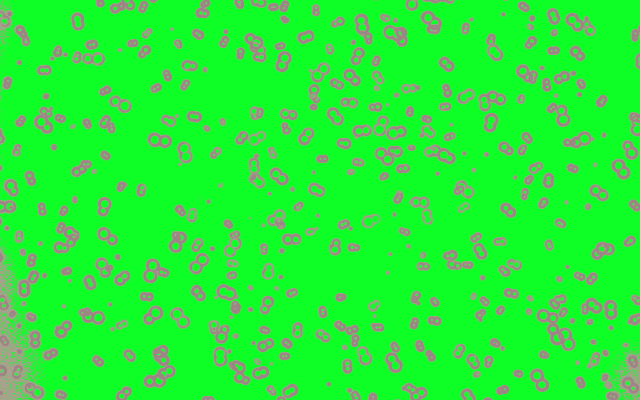
Give the GLSL for this pattern, as a WebGL 1 fragment shader.

```glsl
precision highp float;

uniform vec2 u_resolution;

// Lengths are fractions of the canvas height.
const vec3 GROUND = vec3(0.05, 1.00, 0.15);
const vec3 HALO = vec3(0.66, 0.63, 0.55);
const vec3 CORE = vec3(0.62, 0.52, 0.52);
const float GRAIN_CELL = 0.058;
const float GRAIN_FILL = 0.66;
const vec2 GRAIN_RADIUS = vec2(0.0062, 0.0145);
const float DOT_CELL = 0.05;
const float DOT_FILL = 0.24;
const vec2 DOT_RADIUS = vec2(0.0008, 0.0045);
const float RIM_WIDTH = 0.0045;
const float WAIST_BLEND = 0.003;
const float THRESHOLD = 0.36;
const float SOFTNESS = 0.17;
const float SPECKLE_SIZE = 0.0032;
const float WEAR_FREQUENCY = 75.0;

float hash(vec2 p) {
  vec3 q = fract(vec3(p.xyx) * 0.1031);
  q += dot(q, q.yzx + 33.33);
  return fract((q.x + q.y) * q.z);
}

float noise(vec2 p) {
  vec2 i = floor(p);
  vec2 f = fract(p);
  f = f * f * (3.0 - 2.0 * f);
  float low = mix(hash(i), hash(i + vec2(1.0, 0.0)), f.x);
  float high = mix(hash(i + vec2(0.0, 1.0)), hash(i + 1.0), f.x);
  return mix(low, high, f.y);
}

float smoothMin(float a, float b, float k) {
  float h = max(k - abs(a - b), 0.0) / k;
  return min(a, b) - 0.25 * h * h * k;
}

// Two joined discs of unequal size
float dumbbell(vec2 p, float radius, float reach, float ratio) {
  float a = length(p - vec2(reach, 0.0)) - radius;
  float b = length(p + vec2(reach, 0.0)) - radius * ratio;
  return smoothMin(a, b, WAIST_BLEND);
}

// Scattered outlines: x is rim strength, y is the bright interior
vec2 grains(vec2 p, float cell, float fill, vec2 radii, float stretch, float seed) {
  vec2 home = floor(p / cell);
  vec2 result = vec2(0.0);
  for (int j = -1; j <= 1; j++) {
    for (int i = -1; i <= 1; i++) {
      vec2 id = home + vec2(float(i), float(j));
      vec2 key = id + seed;
      float crowd = fill + 0.5 * (noise(key * 0.35) - 0.5);
      if (hash(key + 11.0) > crowd) continue;

      vec2 jitter = vec2(hash(key + 23.0), hash(key + 37.0));
      vec2 q = p - (id + jitter) * cell;
      float angle = 6.2832 * hash(key + 41.0);
      float c = cos(angle);
      float s = sin(angle);
      q = vec2(c * q.x + s * q.y, c * q.y - s * q.x);

      float size = hash(key + 53.0);
      float radius = mix(radii.x, radii.y, size * size);
      float reach = radius * stretch * mix(0.55, 1.0, hash(key + 67.0));
      float d = dumbbell(q, radius, reach, mix(0.72, 1.05, hash(key + 79.0)));
      float strength = mix(0.55, 1.15, sqrt(hash(key + 97.0)));
      float rim = strength * exp(-d * d / (RIM_WIDTH * RIM_WIDTH));
      float inside = smoothstep(0.0, -RIM_WIDTH, d);
      result = max(result, vec2(rim, inside));
    }
  }
  return result;
}

float glow(vec2 p, vec2 center, vec2 spread) {
  vec2 q = (p - center) / spread;
  return exp(-dot(q, q));
}

// Darkening along the left side and in the corners
float shade(vec2 p, float aspect) {
  float v = 0.62 * glow(p, vec2(-0.02, 0.06), vec2(0.13, 0.17));
  v += 0.42 * glow(p, vec2(-0.02, 0.30), vec2(0.07, 0.09));
  v += 0.36 * glow(p, vec2(-0.01, 0.95), vec2(0.06, 0.09));
  v += 0.27 * glow(p, vec2(-0.01, 0.62), vec2(0.035, 0.30));
  v += 0.46 * glow(p, vec2(aspect, 0.05), vec2(0.09, 0.11));
  return v;
}

void main() {
  vec2 p = gl_FragCoord.xy / u_resolution.y;
  float aspect = u_resolution.x / u_resolution.y;

  vec2 large = grains(p, GRAIN_CELL, GRAIN_FILL, GRAIN_RADIUS, 0.95, 100.0);
  vec2 small = grains(p, DOT_CELL, DOT_FILL, DOT_RADIUS, 0.7, 300.0);

  // Rims fade and break toward the middle
  float outward = length((p - vec2(0.5 * aspect, 0.5)) / vec2(0.5 * aspect, 0.5));
  float wear = mix(0.62, 1.18, noise(p * WEAR_FREQUENCY));
  float rim = max(large.x, 0.8 * small.x) * wear * mix(0.84, 1.12, min(outward, 1.0));

  float dark = shade(p, aspect);
  float speckle = noise(p / SPECKLE_SIZE) - 0.5;
  float ink = rim + dark * (1.0 - 0.5 * large.y) + speckle * (0.04 + 0.9 * dark);

  float cover = smoothstep(THRESHOLD - SOFTNESS, THRESHOLD + SOFTNESS, ink);
  vec3 tone = mix(HALO, CORE, smoothstep(0.4, 0.8, rim + 0.15 * dark));
  gl_FragColor = vec4(mix(GROUND, tone, cover), 1.0);
}
```
